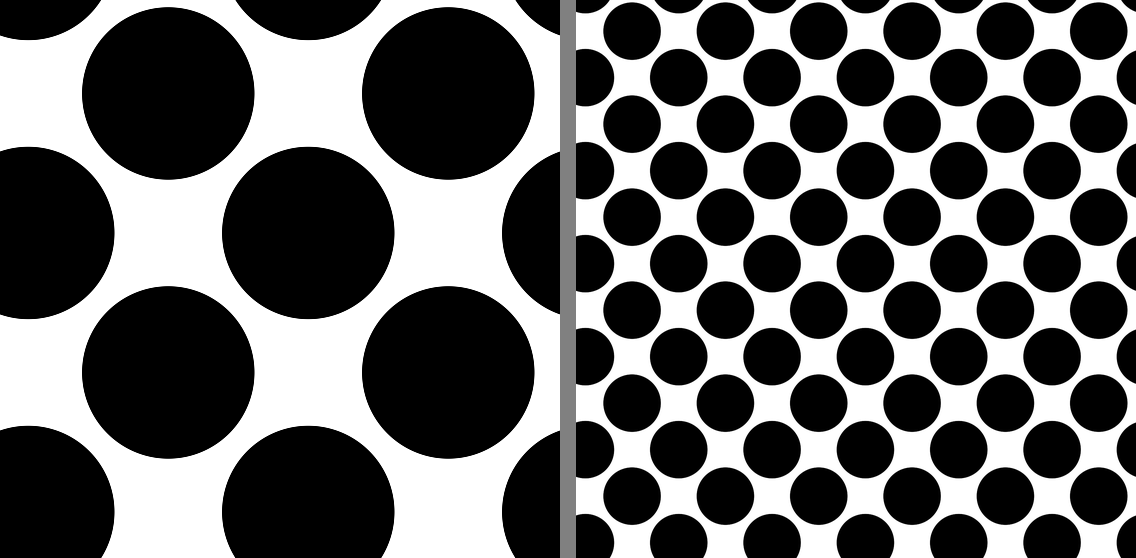
Left: one tile. Right: repeated 3 by 3.
Reproduce this pattern procedurally as a WebGL 1 fragment shader.

```glsl
precision highp float;

uniform vec2 u_resolution;

// Signed distance to the nearest dot of a wrapping square lattice, in cell widths
float dotLattice(vec2 cell, vec2 center, float radius, float aspect) {
  vec2 offset = fract(cell - center + 0.5) - 0.5;
  return length(offset * vec2(1.0, aspect)) - radius;
}

void main() {
  // Two whole cells across and down
  vec2 cell = 2.0 * gl_FragCoord.xy / u_resolution;
  float aspect = u_resolution.y / u_resolution.x;
  float pixel = 2.0 / u_resolution.x;

  // Two lattices, half a cell apart, form the staggered rows
  vec2 center = vec2(0.101, 0.165);
  float dots = min(dotLattice(cell, center, 0.308, aspect),
                   dotLattice(cell, center + 0.5, 0.308, aspect));

  // Black dots on white, with an edge one pixel wide
  float paper = smoothstep(-0.5 * pixel, 0.5 * pixel, dots);
  gl_FragColor = vec4(vec3(paper), 1.0);
}
```
